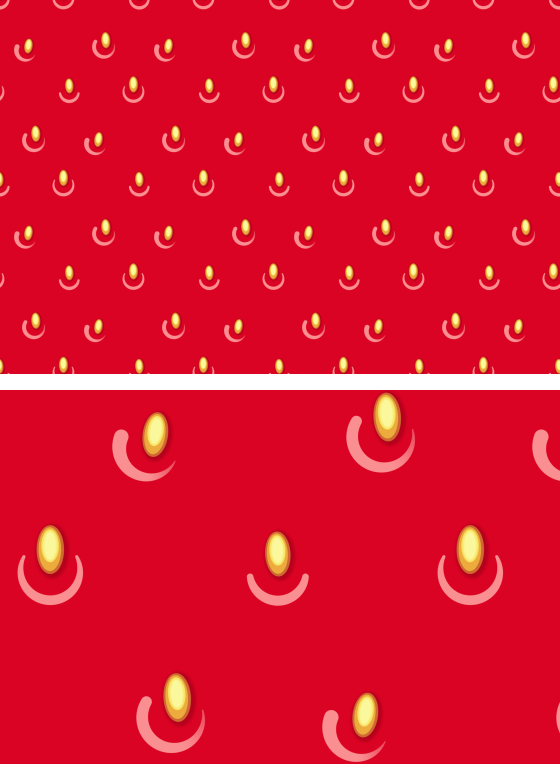
Top, the full canvas; bottom, a detail of the centre.
A Shadertoy shader for this pattern:

```glsl
#define REPEATS vec2(4.0, 2.0)      // whole tiles across and down
#define TILE vec2(192.0, 256.0)     // tile size in design units
#define SEED_RADII vec2(6.1, 10.8)
#define RED vec3(0.86, 0.01, 0.14)
#define SHADE vec3(0.66, 0.0, 0.10)
#define PINK vec3(0.98, 0.56, 0.57)
#define BROWN vec3(0.81, 0.41, 0.19)
#define GOLD vec3(0.93, 0.67, 0.24)
#define YELLOW vec3(0.98, 0.97, 0.61)

// Four kinds of seed: x, y, lean to the right, scale
const vec4 SEEDS[4] = vec4[4](
    vec4( 39.0, 193.0,  0.14, 0.95), vec4(145.0, 201.0, -0.06, 1.03),
    vec4( 95.0, 138.5, -0.05, 0.95), vec4(183.0, 140.5,  0.00, 1.03));

// Glint arcs: centre from the seed, radius
const vec3 ARCS[4] = vec3[4](
    vec3(-3.0, -6.0, 13.5), vec3(-2.0, -9.0, 14.0),
    vec3( 0.0, -8.5, 12.8), vec3( 0.0, -9.5, 13.6));

// Start and end angle, measured from straight down
const vec2 SPANS[4] = vec2[4](
    vec2(-1.95, 1.1), vec2(-2.1, 1.8), vec2(-1.42, 1.42), vec2(-2.05, 2.05));

// Half widths at start, middle and end
const vec3 WIDTHS[4] = vec3[4](
    vec3(3.3, 2.3, 0.2), vec3(2.5, 2.4, 0.3),
    vec3(1.5, 2.3, 1.5), vec3(0.7, 2.2, 0.7));

float ellipseDist(vec2 p, vec2 r) {
    float k = length(p / r);
    return k * (k - 1.0) / max(length(p / (r * r)), 1e-4);
}

// Arc with round ends whose width follows a parabola; t runs along it
float taperedArc(vec2 p, float radius, vec2 span, vec3 w, out float t) {
    float a = clamp(atan(p.x, -p.y), span.x, span.y);
    t = (a - span.x) / (span.y - span.x);
    float halfWidth = w.x * (1.0 - t) * (1.0 - 2.0 * t)
                    + w.y * 4.0 * t * (1.0 - t)
                    + w.z * t * (2.0 * t - 1.0);
    return length(p - radius * vec2(sin(a), -cos(a))) - halfWidth;
}

float cover(float d, float aa) {
    return smoothstep(0.5 * aa, -0.5 * aa, d);
}

// Offset from the nearest copy on the half-shifted lattice
vec2 latticeOffset(vec2 p) {
    float row = floor(p.y / (0.5 * TILE.y) + 0.5);
    p -= 0.5 * TILE * row;
    p.x -= TILE.x * floor(p.x / TILE.x + 0.5);
    return p;
}

vec3 paintSeed(vec3 col, vec2 p, float lean, float size, float aa) {
    float c = cos(lean), s = sin(lean);
    p = vec2(c * p.x - s * p.y, s * p.x + c * p.y) / size;
    aa /= size;

    // Dark hollow, heavier at the lower right
    float hollow = ellipseDist(p - vec2(0.8, -0.7), SEED_RADII + 0.8);
    col = mix(col, SHADE, 0.75 * smoothstep(1.8, -0.8, hollow));

    // Rim, body and lit top
    col = mix(col, BROWN, cover(ellipseDist(p, SEED_RADII), aa));
    col = mix(col, GOLD, cover(ellipseDist(p - vec2(-0.2, 0.2), SEED_RADII - 1.1), aa));
    float lit = ellipseDist(p - vec2(-0.1, 1.7), vec2(3.9, 7.3));
    vec3 glow = mix(YELLOW, vec3(0.97, 0.88, 0.36), smoothstep(-1.8, 0.0, lit));
    return mix(col, glow, cover(lit, aa));
}

void mainImage(out vec4 fragColor, in vec2 fragCoord) {
    vec2 p = fragCoord / iResolution.xy * REPEATS * TILE;
    float aa = 1.4 * REPEATS.y * TILE.y / iResolution.y;
    vec3 col = RED;

    for (int i = 0; i < 4; i++) {
        vec2 q = latticeOffset(p - SEEDS[i].xy);

        // Pink glint, fading where it thins out
        float t;
        float d = taperedArc(q - ARCS[i].xy, ARCS[i].z, SPANS[i], WIDTHS[i], t);
        float fade = i < 2 ? 1.0 - 0.45 * smoothstep(0.6, 1.0, t) : 1.0;
        col = mix(col, PINK, fade * cover(d, aa));

        col = paintSeed(col, q, SEEDS[i].z, SEEDS[i].w, aa);
    }
    fragColor = vec4(col, 1.0);
}
```
